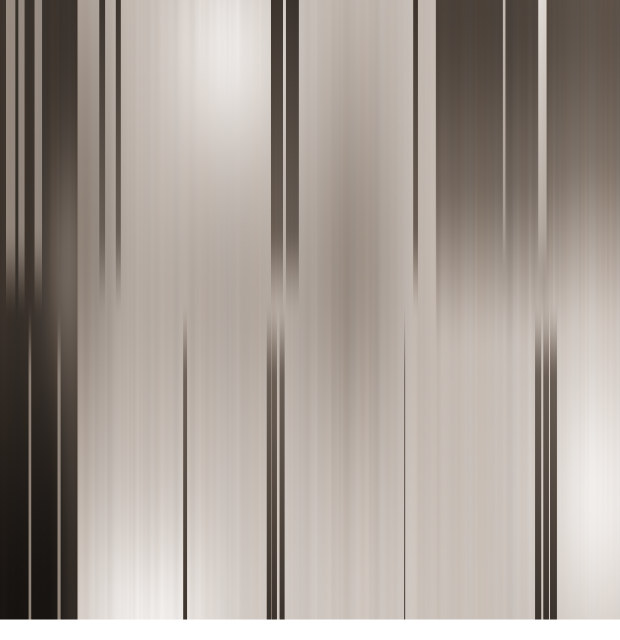
This background is drawn by a Shadertoy shader. Its source:

```glsl
// Brushed vertical streaks in warm greys: soft glows and shadows on a pale sheet,
// two dark panels, and groups of hard-edged bars that fade out at mid height.
// Tone is built as one brightness value, then tinted; a white strip closes the foot.

const float FOOT = 0.032;          // height of the white strip
const float SHEET_TONE = 0.74;
const float LEFT_PANEL_END = 0.125;
const float RIGHT_PANEL_START = 0.703;
const float STREAK_CONTRAST = 0.05;
const float STREAK_SHIFT = 0.05;   // vertical raggedness of the soft shapes
const float WARMTH = 0.17;

// Bar groups: left edge, width, number of bars, filled share of each slot
const int GROUP_COUNT = 11;
const vec4 GROUPS[GROUP_COUNT] = vec4[](
    vec4(0.005, 0.066, 3.0, 0.60), vec4(0.158, 0.040, 2.0, 0.45),
    vec4(0.436, 0.049, 2.0, 0.85), vec4(0.665, 0.010, 1.0, 0.65),
    vec4(0.808, 0.010, 1.0, 0.45), vec4(0.866, 0.017, 1.0, 0.80),
    vec4(0.040, 0.058, 2.0, 0.16), vec4(0.293, 0.010, 1.0, 0.55),
    vec4(0.426, 0.034, 3.0, 0.75), vec4(0.651, 0.003, 1.0, 0.70),
    vec4(0.862, 0.037, 3.0, 0.78));
// Bar style: half (0 upper, 1 lower), lightness
const vec2 STYLES[GROUP_COUNT] = vec2[](
    vec2(0.0, 0.55), vec2(0.0, 0.0), vec2(0.0, 0.0), vec2(0.0, 0.0),
    vec2(0.0, 0.8), vec2(0.0, 1.0), vec2(1.0, 0.5), vec2(1.0, 0.0),
    vec2(1.0, 0.0), vec2(1.0, 0.0), vec2(1.0, 0.0));

float hash(float n) {
    return fract(sin(n * 127.1 + 3.7) * 43758.5);
}

float noise(float x) {
    float i = floor(x), f = fract(x);
    return mix(hash(i), hash(i + 1.0), f * f * (3.0 - 2.0 * f));
}

// Smooth-edged share of the pixel lying between a and b
float span(float x, float a, float b, float px) {
    return clamp((x - a) / px + 0.5, 0.0, 1.0) - clamp((x - b) / px + 0.5, 0.0, 1.0);
}

float glow(vec2 p, vec2 center, vec2 radius) {
    vec2 q = (p - center) / radius;
    return exp(-dot(q, q));
}

// Centred streak pattern, from broad bands to fine hairs
float streaks(float x) {
    return 0.40 * noise(x * 45.0) + 0.35 * noise(x * 130.0 + 50.0)
         + 0.25 * noise(x * 310.0 + 90.0) - 0.5;
}

float sheetTone(vec2 p) {
    float tone = SHEET_TONE;
    tone += 0.17 * glow(p, vec2(0.37, 0.08), vec2(0.09, 0.17));
    tone += 0.18 * glow(p, vec2(0.24, 1.02), vec2(0.12, 0.18));
    tone += 0.19 * glow(p, vec2(0.97, 0.80), vec2(0.10, 0.24));
    tone += 0.04 * glow(p, vec2(0.52, 1.00), vec2(0.25, 0.25));
    tone -= 0.15 * glow(p, vec2(0.57, 0.40), vec2(0.07, 0.32));
    tone -= 0.08 * glow(p, vec2(0.36, 0.48), vec2(0.22, 0.20));
    tone -= 0.21 * glow(p, vec2(0.13, 0.32), vec2(0.06, 0.40));
    return tone;
}

float leftPanelTone(vec2 p) {
    return mix(0.20, 0.08, smoothstep(0.4, 1.0, p.y))
         + 0.20 * glow(p, vec2(0.11, 0.43), vec2(0.035, 0.20))
         + 0.09 * smoothstep(0.08, 0.12, p.x) * smoothstep(0.4, 0.8, p.y);
}

float rightPanelTone(vec2 p) {
    return mix(0.26, 0.45, smoothstep(0.0, 0.42, p.y)) + 0.07 * smoothstep(0.82, 0.95, p.x);
}

// Coverage of one group of bars, each jittered inside its own slot
float barGroup(float x, vec4 group, float seed, float px) {
    float slot = group.y / group.z, cover = 0.0;
    for (float i = 0.0; i < group.z; i++) {
        float id = seed * 7.0 + i;
        float width = slot * min(group.w * mix(0.75, 1.2, hash(id)), 0.95);
        float start = group.x + slot * i + (slot - width) * hash(id + 100.0);
        cover += span(x, start, start + width, px);
    }
    return min(cover, 1.0);
}

void mainImage(out vec4 fragColor, in vec2 fragCoord) {
    vec2 uv = fragCoord / iResolution.xy;
    vec2 px = 1.0 / iResolution.xy;
    vec2 p = vec2(uv.x, (1.0 - uv.y) / (1.0 - FOOT));   // y runs downwards
    float streak = streaks(p.x);
    vec2 ragged = p + vec2(0.0, STREAK_SHIFT * streak);

    // Sheet and panels
    float tone = sheetTone(ragged);
    float rightFade = 1.0 - smoothstep(0.28, 0.58, ragged.y + 0.04 * smoothstep(0.85, 0.95, p.x));
    tone = mix(tone, rightPanelTone(ragged), rightFade * span(p.x, RIGHT_PANEL_START, 2.0, px.x));
    tone = mix(tone, leftPanelTone(ragged), span(p.x, -1.0, LEFT_PANEL_END, px.x));

    // Bars, strongest at the outer ends
    float reach = abs(2.0 * p.y - 1.0);
    float darkTone = mix(0.42, 0.20, reach);
    float lightTone = mix(0.60, 0.86, reach);
    for (int i = 0; i < GROUP_COUNT; i++) {
        float fade = mix(1.0 - smoothstep(0.36, 0.52, p.y), smoothstep(0.48, 0.62, p.y), STYLES[i].x);
        float barTone = mix(darkTone, lightTone, STYLES[i].y);
        tone = mix(tone, barTone, fade * barGroup(p.x, GROUPS[i], float(i), px.x));
    }

    // Streaks, warm tint and white foot
    tone = clamp(tone + STREAK_CONTRAST * streak * (0.4 + tone), 0.0, 0.97);
    float warmth = WARMTH * (1.0 + 0.3 * (noise(p.x * 70.0 + 20.0) - 0.5));
    vec3 color = tone + vec3(1.0, -0.1, -1.0) * warmth * tone * (1.0 - tone);
    color = mix(color, vec3(1.0), clamp((FOOT - uv.y) / px.y + 0.5, 0.0, 1.0));
    fragColor = vec4(color, 1.0);
}
```
